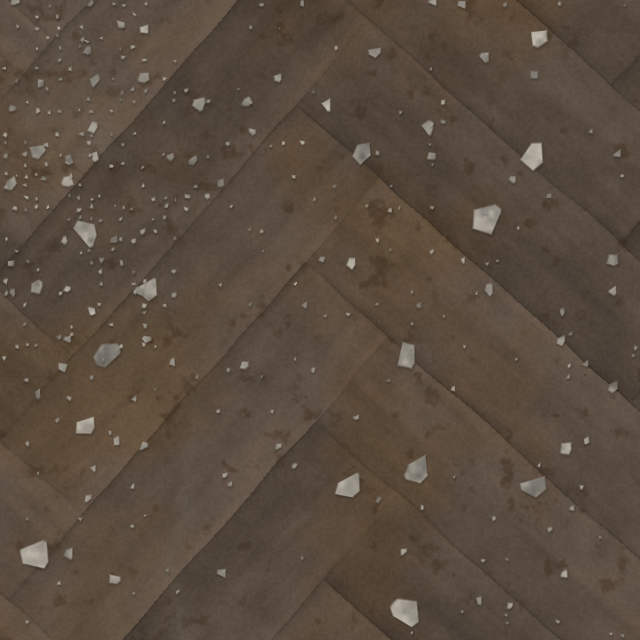
Give the GLSL for this texture, as a WebGL 1 fragment shader.

```glsl
precision highp float;
// Worn herringbone parquet: 4:1 planks on a rotated square grid, one plank wide per cell.
// Each plank gets its own tone, grain and bevel; noise adds stains and dusty haze,
// and three scales of jittered cells scatter pale angular plaster chips.
uniform vec2 u_resolution;

#define PLANK_WIDTH 0.175
#define PLANK_RATIO 4.0
#define TILT 0.847
#define CORNER vec2(0.592, 0.720)
#define DUST_CENTRE vec2(0.10, 0.74)
#define WARM_WOOD vec3(0.345, 0.280, 0.212)
#define GREY_WOOD vec3(0.340, 0.290, 0.248)
#define STAIN vec3(0.235, 0.175, 0.115)
#define HAZE vec3(0.46, 0.43, 0.39)
#define CHIP vec3(0.64, 0.62, 0.58)

float hash(vec2 p) {
  vec3 q = fract(vec3(p.xyx) * 0.1031);
  q += dot(q, q.yzx + 33.33);
  return fract((q.x + q.y) * q.z);
}

float noise(vec2 p) {
  vec2 i = floor(p), f = fract(p);
  f = f * f * (3.0 - 2.0 * f);
  return mix(mix(hash(i), hash(i + vec2(1, 0)), f.x),
             mix(hash(i + vec2(0, 1)), hash(i + vec2(1, 1)), f.x), f.y);
}

float fbm(vec2 p) {
  float sum = 0.0, gain = 0.53;
  for (int k = 0; k < 4; k++) {
    sum += gain * noise(p);
    p = p * 2.03 + 17.3;
    gain *= 0.5;
  }
  return sum;
}

// xy: distance along and across the plank from its upper end, zw: plank id
vec4 herringbone(vec2 g) {
  vec2 cell = floor(g), f = fract(g);
  float k = mod(cell.x - cell.y, 2.0 * PLANK_RATIO);
  if (k < PLANK_RATIO)
    return vec4(k + 1.0 - f.y, 1.0 - f.x, cell.x, cell.y + k);
  float last = 2.0 * PLANK_RATIO - 1.0;
  return vec4(last - k + 1.0 - f.x, f.y, cell.x + last - k + 40.0, cell.y + 70.0);
}

// x: signed distance to the cell's angular chip, y: its brightness
vec2 chipLayer(vec2 p, float cells, float fill, float seed) {
  vec2 q = p * cells, id = floor(q) + seed;
  if (hash(id) > fill) return vec2(1.0, 0.0);
  vec2 centre = 0.3 + 0.4 * vec2(hash(id + 11.7), hash(id + 29.1));
  vec2 d = fract(q) - centre;
  float radius = mix(0.10, 0.22, hash(id + 43.9));
  float reach = 0.75 * length(d);
  for (int k = 0; k < 5; k++) {
    float side = float(k);
    float angle = 1.2566 * (side + 0.8 * hash(id + side * 5.3));
    float facet = 0.55 + 0.6 * hash(id + side * 7.9 + 61.0);
    reach = max(reach, dot(d, vec2(cos(angle), sin(angle))) / facet);
  }
  return vec2((reach - radius) / cells, mix(0.80, 1.08, hash(id + 83.0)));
}

void main() {
  vec2 p = gl_FragCoord.xy / u_resolution;
  float blur = max(0.0022, 1.0 / u_resolution.y);

  // Plank layout
  vec2 axis = vec2(cos(TILT), sin(TILT));
  vec2 r = p - CORNER;
  vec2 grid = vec2(dot(r, axis), dot(r, vec2(-axis.y, axis.x))) / PLANK_WIDTH;
  grid += 0.035 * (vec2(noise(p * 14.0), noise(p * 14.0 + 50.0)) - 0.5);
  vec4 plank = herringbone(grid);
  float along = plank.x, across = plank.y;
  float tone = hash(plank.zw + 9.0);
  float dust = exp(-dot((p - DUST_CENTRE) * vec2(5.5, 3.7), (p - DUST_CENTRE) * vec2(5.5, 3.7)));

  // Wood tone, long grain and a paler strip inside each plank
  vec2 grainPos = vec2(along * 1.3, across * 9.0) + plank.zw * 13.0;
  float blotch = fbm(p * 5.0 + 3.0);
  vec3 color = mix(WARM_WOOD, GREY_WOOD, smoothstep(0.3, 0.65, blotch + 0.2 * (p.x - 0.4)));
  float light = 0.93 + 0.13 * tone + 0.16 * (fbm(grainPos) - 0.5);
  float strip = mix(0.18, 0.55, hash(plank.zw + 31.0));
  light += 0.06 * (1.0 - smoothstep(strip - 0.03, strip + 0.05, across));
  light += 0.18 * (fbm(p * 22.0) - 0.5) - 0.06 * smoothstep(0.5, 1.0, p.x) * p.y;

  // Lit upper bevel, shaded far side and soft seams
  light += 0.10 * exp(-across * 22.0) - 0.12 * exp(-(1.0 - across) * 10.0);
  light += 0.05 * exp(-along * 18.0);
  float edge = min(min(across, 1.0 - across), min(along, PLANK_RATIO - along));
  light -= 0.07 * (1.0 - smoothstep(0.0, 0.035, edge));
  color *= light;

  // Dark stains near plank ends and in scattered pits
  float endStain = exp(-along * 2.2 - across * 1.5) * smoothstep(0.3, 0.65, fbm(p * 13.0 + 8.0));
  float pits = smoothstep(0.64, 0.82, fbm(p * 34.0 + 20.0));
  color = mix(color, STAIN, 0.6 * endStain * hash(plank.zw + 55.0) + 0.45 * pits);

  // Dusty haze and a wandering scuff
  float scuffX = p.x - 0.285 - 0.05 * (noise(vec2(p.y * 9.0, 4.0)) - 0.5);
  float scuff = exp(-abs(scuffX) * 60.0) * smoothstep(0.46, 0.36, p.y) * fbm(p * 28.0);
  color = mix(color, HAZE, 0.4 * scuff + 0.22 * dust * smoothstep(0.4, 0.75, fbm(p * 18.0)));

  // Plaster chips, large to tiny, with a faint contact shadow
  for (int k = 0; k < 3; k++) {
    float level = float(k);
    float cells = 10.0 * pow(2.45, level);
    float fill = mix(0.10 - 0.03 * level, 0.38, dust);
    vec2 chip = chipLayer(p, cells, fill, 7.0 + level * 91.0);
    float shadow = chipLayer(p + vec2(-0.001, 0.003), cells, fill, 7.0 + level * 91.0).x;
    color *= 1.0 - 0.16 * (1.0 - smoothstep(-blur, 2.0 * blur, shadow));
    float cover = 1.0 - smoothstep(-blur, blur, chip.x);
    color = mix(color, CHIP * (chip.y + 0.3 * (noise(p * 90.0) - 0.5)), 0.92 * cover);
  }

  // Fine surface grit
  color += 0.028 * (noise(p * 260.0) - 0.5);
  gl_FragColor = vec4(color, 1.0);
}
```
